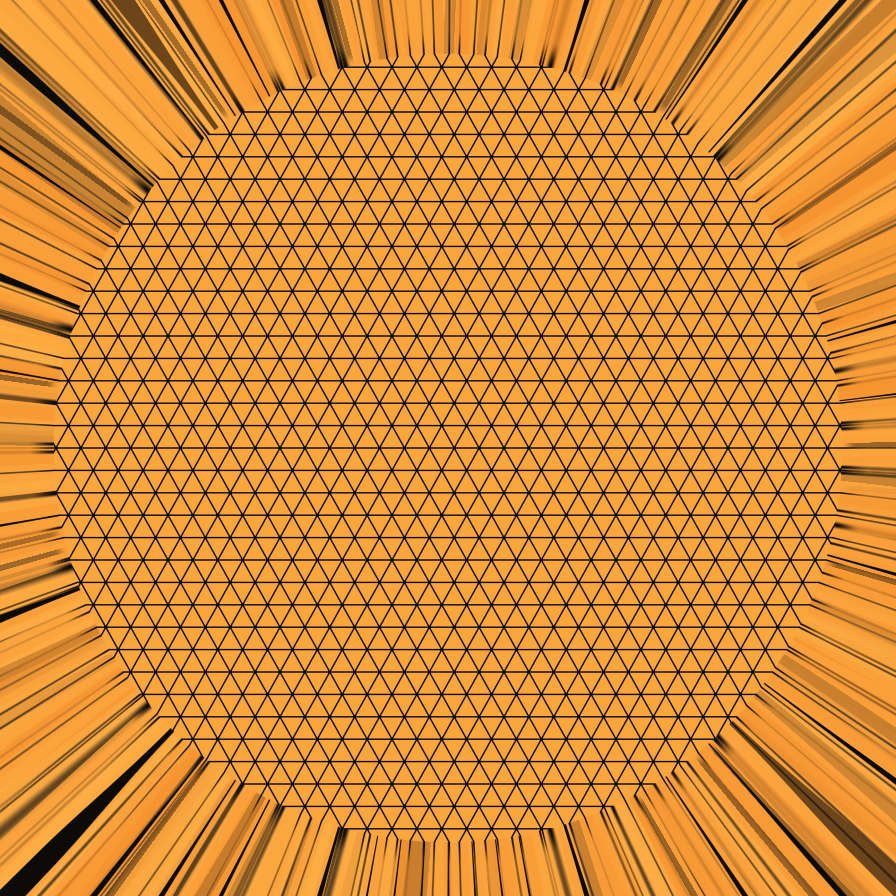
Write a WebGL 1 fragment shader that draws this background.

```glsl
precision highp float;
uniform vec2 u_resolution;

const float TAU = 6.2831853;
const float RIM = 0.44;

float hash(vec2 p) {
  return fract(sin(dot(p, vec2(127.1, 311.7))) * 43758.5453);
}

// Triangular mesh: line and node coverage
float mesh(vec2 p, float px) {
  vec2 k = vec2(36.0 * p.x + 20.0 * p.y, 36.0 * p.x - 20.0 * p.y) - 0.25;
  vec2 d = fract(k + 0.5) - 0.5;
  float row = abs(fract(p.y * 40.0 + 0.5) - 0.5) / 40.0;
  float diagonal = min(abs(d.x), abs(d.y)) / 41.2;
  float node = length(vec2((d.x + d.y) / 72.0, (d.x - d.y) / 40.0));
  float dist = min(min(row, diagonal) - 0.0008, node - 0.0022);
  return 1.0 - smoothstep(-0.65 * px, 0.65 * px, dist);
}

// Random value per angular cell, with smoothed borders
float streak(float turn, float count, float seed, float r, float px) {
  float x = turn * count;
  float cell = floor(x);
  float w = min(1.5 * count * px / (TAU * r), 0.9);
  float here = hash(vec2(mod(cell, count), seed));
  float next = hash(vec2(mod(cell + 1.0, count), seed));
  return mix(here, next, smoothstep(1.0 - w, 1.0, fract(x)));
}

// Ray that widens outward from the rim
float wedge(float angle, float center, float halfWidth, float r, float px) {
  float w = halfWidth * (0.35 + 0.65 * smoothstep(RIM, RIM + 0.2, r));
  float dist = (abs(angle - center) - w) * r;
  return 1.0 - smoothstep(-0.7 * px, 0.7 * px, dist);
}

void main() {
  float px = 1.0 / min(u_resolution.x, u_resolution.y);
  vec2 p = (gl_FragCoord.xy - 0.5 * u_resolution) * px;
  float r = length(p);
  float angle = atan(p.y, p.x);
  float turn = angle / TAU + 0.5;

  vec3 amber = vec3(0.985, 0.65, 0.24);
  vec3 brown = vec3(0.50, 0.32, 0.12);
  vec3 ink = vec3(0.05, 0.045, 0.04);

  // Disc with faint halftone grain
  vec2 grain = sin(p * TAU * 256.0);
  vec3 color = amber + 0.015 * grain.x * grain.y;
  float inkAmount = mesh(p * min(1.0, RIM / max(r, 0.001)), px);

  // Burst of streaks outside the disc
  float outside = smoothstep(RIM - px, RIM + px, r);
  if (outside > 0.0) {
    float reach = r - RIM;
    float broad = streak(turn + 0.006 * reach, 95.0, 1.0, r, px);
    float fine = streak(turn - 0.008 * reach, 310.0, 2.0, r, px);
    float shade = streak(turn + 0.01 * reach, 230.0, 3.0, r, px);
    float dark = streak(turn - 0.004 * reach, 420.0, 4.0, r, px);

    vec3 rays = mix(vec3(0.96, 0.57, 0.18), vec3(1.0, 0.69, 0.28), 0.55 * broad + 0.45 * fine);
    rays = mix(rays, brown, 0.4 * smoothstep(0.8, 0.95, shade));
    rays = mix(rays, ink, 0.4 * smoothstep(0.94, 0.98, dark) * smoothstep(0.0, 0.015, reach));

    // Brown rays, then black rays mirrored above and below
    float brownRay = max(wedge(angle, 2.198, 0.018, r, px), wedge(angle, -0.77, 0.018, r, px));
    float mirrored = abs(angle);
    float inkRay = wedge(mirrored, 0.275, 0.006, r, px);
    inkRay = max(inkRay, wedge(mirrored, 0.848, 0.005, r, px));
    inkRay = max(inkRay, wedge(mirrored, 0.985, 0.005, r, px));
    inkRay = max(inkRay, wedge(abs(mirrored - 1.56), 0.29, 0.009, r, px));
    inkRay = max(inkRay, wedge(mirrored, 2.777, 0.012, r, px));
    inkRay = max(inkRay, wedge(mirrored, 2.97, 0.005, r, px));

    // Fans of thin rays at the left and along the bottom
    for (int i = 0; i < 3; i++) {
      inkRay = max(inkRay, wedge(mirrored, 2.04 + 0.1 * float(i), 0.005, r, px));
    }
    for (int i = 0; i < 7; i++) {
      inkRay = max(inkRay, wedge(angle, -1.75 + 0.06 * float(i), 0.004, r, px));
    }

    // Single black rays
    inkRay = max(inkRay, wedge(angle, 0.12, 0.004, r, px));
    inkRay = max(inkRay, wedge(angle, 2.415, 0.009, r, px));
    inkRay = max(inkRay, wedge(angle, 2.55, 0.004, r, px));
    inkRay = max(inkRay, wedge(angle, -0.64, 0.005, r, px));
    inkRay = max(inkRay, wedge(angle, -2.345, 0.018, r, px));
    rays = mix(rays, brown * 0.85, brownRay);
    rays = mix(rays, ink, inkRay);
    color = mix(color, rays, outside);

    // Mesh lines carried outward fade unevenly
    float carried = 0.15 + 0.5 * smoothstep(0.2, 0.8, fine);
    inkAmount *= mix(1.0, carried, smoothstep(0.0, 0.03, reach));
  }

  gl_FragColor = vec4(mix(color, ink, inkAmount), 1.0);
}
```
